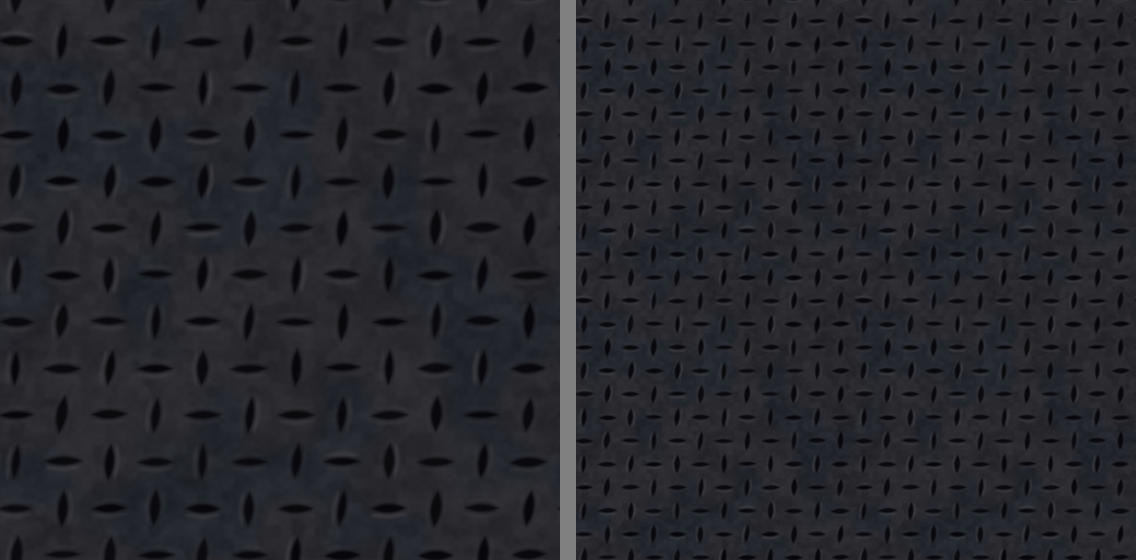
Left: one tile. Right: repeated 2 by 2.
Reproduce this texture procedurally as a Shadertoy shader.

```glsl
// Dark tread plate: a 12 by 12 grid of tapered slots, alternately lying and standing.
// Each slot is a soft lens with a shaded rim and a faint lit ridge beside it;
// wrapping cellular blobs mottle the metal and tint it, so the plate tiles.

const float CELLS = 12.0;
const vec2 GRID_OFFSET = vec2(0.34, 0.11);   // centre of the first slot, in cells

const vec3 METAL = vec3(0.160, 0.158, 0.178);
const vec3 BLUE_METAL = vec3(0.128, 0.146, 0.176);
const vec3 SLOT_DARK = vec3(0.028, 0.028, 0.042);
const vec3 RIM_SHADE = vec3(0.095, 0.095, 0.115);
const vec3 RIDGE_LIGHT = vec3(0.255, 0.252, 0.268);

// Four random values from 0 to 1 for a lattice point
vec4 hash4(vec2 p, float seed) {
    vec4 v = fract((p.xyxy + seed) * vec4(0.1031, 0.1030, 0.0973, 0.1099));
    v += dot(v, v.wzxy + 33.33);
    return fract((v.xxyz + v.yzzw) * v.zywx);
}

// Smooth cellular noise: random tones blended around scattered points
float blobs(vec2 uv, float period, float seed) {
    vec2 p = uv * period;
    vec2 base = floor(p);
    float tone = 0.0, total = 0.0;
    for (int j = -1; j <= 1; j++) {
        for (int i = -1; i <= 1; i++) {
            vec2 cell = base + vec2(i, j);
            vec4 rnd = hash4(mod(cell, period), seed);
            vec2 d = cell + 0.2 + 0.6 * rnd.xy - p;
            float weight = exp(-6.0 * dot(d, d));
            tone += weight * rnd.z;
            total += weight;
        }
    }
    return tone / total;
}

// Approximate signed distance to a lens lying along x
float lens(vec2 p, float halfLength, float halfWidth) {
    float x = p.x / halfLength;
    return max(abs(p.y) - halfWidth * (1.0 - x * x), abs(p.x) - halfLength);
}

// Coverage that fades over a soft edge
float cover(float d, float inner, float outer) {
    return 1.0 - smoothstep(inner, outer, d);
}

// Plain metal with cloudy mottling, grain and bluish patches
vec3 plate(vec2 uv) {
    float cloud = blobs(uv, 14.0, 3.0) - 0.5;
    float grain = blobs(uv, 48.0, 17.0) - 0.5;
    float fine = blobs(uv, 110.0, 29.0) - 0.5;
    float tint = smoothstep(0.55, 0.90, blobs(uv, 9.0, 41.0));
    vec3 color = mix(METAL, BLUE_METAL, 0.8 * tint);
    return color + 0.026 * cloud + 0.034 * grain + 0.014 * fine;
}

// One slot with its ridge and rim, drawn over the metal
vec3 addSlot(vec3 color, vec2 local, bool standing, vec4 rnd, vec4 rnd2) {
    local -= (rnd2.xy - 0.5) * 0.04;
    vec2 q = standing ? local.yx : local;
    q.y -= q.x * (standing ? 0.04 + 0.12 * rnd.w : 0.05 * (rnd.w - 0.3));

    float halfLength = mix(0.34, 0.38, rnd.x);
    float halfWidth = mix(0.065, 0.100, rnd.y) + (standing ? 0.012 : 0.0);
    float d = lens(q, halfLength, halfWidth);

    // Lit ridge: usually below lying slots and left of standing ones
    float side = rnd2.z < (standing ? 0.65 : 0.85) ? -1.0 : 1.0;
    float ridge = lens(q - vec2(0.0, side * 0.14), 0.36, 0.075);
    float farRidge = lens(q + vec2(0.0, side * 0.15), 0.34, 0.05);
    float light = cover(ridge, -0.06, 0.06) * mix(0.15, 0.70, rnd.z * rnd.z)
                + cover(farRidge, -0.05, 0.06) * 0.15;
    color = mix(color, RIDGE_LIGHT, light);

    // Shaded rim, then the dark opening
    color = mix(color, RIM_SHADE, 0.65 * cover(d, -0.01, 0.09));
    return mix(color, SLOT_DARK, cover(d, -0.045, 0.035) * mix(0.82, 1.0, rnd2.w));
}

void mainImage(out vec4 fragColor, in vec2 fragCoord) {
    vec2 uv = fragCoord / iResolution.xy;
    vec2 grid = uv * CELLS - GRID_OFFSET + 0.5;
    vec2 cell = mod(floor(grid), CELLS);
    vec2 local = fract(grid) - 0.5;
    bool standing = mod(cell.x + cell.y, 2.0) < 0.5;

    vec3 color = plate(uv);
    color = addSlot(color, local, standing, hash4(cell, 5.0), hash4(cell, 71.0));
    fragColor = vec4(color, 1.0);
}
```
